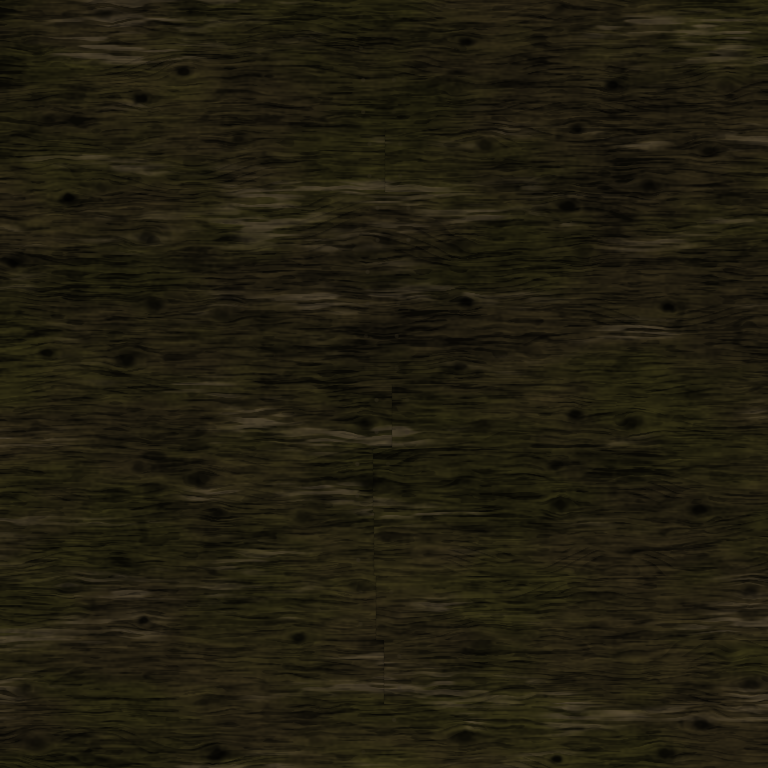
Give the GLSL for this texture, as a Shadertoy shader.

```glsl
// Dark, weathered wood boards with fine horizontal grain, knots, worn streaks and nails.
// Stretched noise and its contour lines make the fibres; knots bend the grain
// coordinate around them, and some boards end in a faint joint with nail heads.
#define ROWS 12.0
#define KNOT_GRID vec2(9.0, 14.0)
#define KNOT_CHANCE 0.55
#define BASE_TONE 0.138
#define GRAIN_DEPTH 0.125
#define CRACK_DEPTH 0.056
#define WEAR_GAIN 0.115
#define OLIVE vec3(1.00, 0.92, 0.39)
#define BROWN vec3(1.00, 0.84, 0.46)
#define WORN_GREY vec3(1.00, 0.86, 0.61)

float hash(vec2 p) {
    vec3 q = fract(vec3(p.xyx) * 0.1031);
    q += dot(q, q.yzx + 33.33);
    return fract((q.x + q.y) * q.z);
}

float noise(vec2 p) {
    vec2 i = floor(p), f = fract(p);
    f = f * f * (3.0 - 2.0 * f);
    return mix(mix(hash(i), hash(i + vec2(1, 0)), f.x),
               mix(hash(i + vec2(0, 1)), hash(i + vec2(1, 1)), f.x), f.y);
}

float fbm(vec2 p) {
    float sum = 0.0, gain = 0.533;
    for (int i = 0; i < 4; i++) {
        sum += gain * noise(p);
        p = p * 2.03 + 17.3;
        gain *= 0.5;
    }
    return sum;
}

// Returns grain bend (x), dark heart (y) and surrounding rings (z).
vec3 knots(vec2 uv) {
    vec3 result = vec3(0.0);
    vec2 cell = floor(uv * KNOT_GRID);
    for (int j = -1; j <= 1; j++)
    for (int i = -1; i <= 1; i++) {
        vec2 id = cell + vec2(i, j);
        if (hash(id + 71.7) > KNOT_CHANCE) continue;
        vec2 jitter = vec2(hash(id + 3.1), hash(id + 9.4));
        vec2 d = uv - (id + 0.15 + 0.7 * jitter) / KNOT_GRID;
        float size = mix(0.010, 0.0165, hash(id + 25.2));
        float strength = mix(0.25, 1.0, hash(id + 48.6));
        float r = length(d * vec2(1.0, 1.55)) / size;
        r += 0.3 * (noise(uv * 170.0) - 0.5);
        float halo = exp(-0.35 * r * r);
        result.x -= d.y * 0.75 * halo;
        result.y += strength * (1.0 - smoothstep(0.4, 1.1, r));
        result.z += halo * strength * (0.5 + 0.5 * sin(r * 8.0));
    }
    return result;
}

void mainImage(out vec4 fragColor, in vec2 fragCoord) {
    vec2 uv = fragCoord / iResolution.y;
    float pixel = 1.0 / iResolution.y;

    // Board layout: a jittered joint near the middle, shown on some rows only.
    float row = floor(uv.y * ROWS);
    float inRow = fract(uv.y * ROWS);
    float joint = 0.5 + 0.03 * (hash(vec2(row, 5.0)) - 0.5);
    float jointed = step(0.5, hash(vec2(row, 14.0)));
    float side = step(joint, uv.x);
    float boardSeed = side * jointed * hash(vec2(row, 9.0));

    // Nearly straight grain coordinate, bent around the knots.
    vec3 knot = knots(uv);
    vec2 g = uv + vec2(boardSeed * 9.0, knot.x);
    g.y += 0.005 * (noise(g * vec2(10.0, 24.0)) - 0.5);
    g.y += 0.0035 * (noise(g * vec2(40.0, 75.0)) - 0.5);

    // Fine fibres.
    float fibre = 0.45 * noise(g * vec2(20.0, 215.0))
                + 0.55 * noise(g * vec2(44.0, 390.0) + 40.0);

    // Short dark cracks and thin contour lines, broken into dashes.
    float broken = smoothstep(0.3, 0.65, noise(g * vec2(14.0, 50.0) + 12.0));
    float crack = smoothstep(0.64, 0.78, noise(g * vec2(20.0, 230.0) + 80.0)) * broken;
    float nick = smoothstep(0.68, 0.80, noise(g * vec2(40.0, 310.0) + 61.0));
    float contour = abs(noise(g * vec2(13.0, 85.0) + 27.0) - 0.5);
    float line = 1.0 - smoothstep(0.03, 0.13, contour);
    line *= smoothstep(0.4, 0.6, noise(g * vec2(22.0, 70.0) + 95.0));
    crack = max(max(crack, 0.7 * nick), 0.75 * line);

    // Arched growth lines: contours of a stretched height field.
    float rings = fract(g.y * 110.0 + 5.0 * noise(g * vec2(8.0, 22.0)));
    float growth = smoothstep(0.55, 0.85, rings) * (1.0 - smoothstep(0.9, 1.0, rings));
    growth *= smoothstep(0.4, 0.6, noise(g * vec2(20.0, 65.0) + 31.0));

    // Broad stains, faint vertical bands and clusters of bare, splintered wood.
    float stain = fbm(uv * vec2(4.0, 8.0) + 6.0);
    float band = noise(vec2(uv.x * 40.0, uv.y * 8.0));
    float patches = fbm(uv * vec2(6.0, 28.0) + 53.0);
    float wear = smoothstep(0.54, 0.78, patches);
    float splinter = smoothstep(0.42, 0.66, noise(g * vec2(24.0, 270.0) + 24.0));
    wear *= 0.15 + 0.85 * splinter;

    float tone = BASE_TONE + GRAIN_DEPTH * (fibre - 0.5);
    tone += 0.09 * (stain - 0.5) + 0.022 * (band - 0.5);
    tone += 0.03 * (noise(uv * vec2(190.0, 300.0)) - 0.5);
    tone -= CRACK_DEPTH * crack + 0.036 * growth + 0.03 * knot.z;
    tone += WEAR_GAIN * wear;

    // Barely visible end joints and paired nail heads.
    float jointLine = 1.0 - smoothstep(0.0, 0.001 + pixel, abs(uv.x - joint));
    tone *= 1.0 - 0.1 * jointLine * jointed;
    vec2 nailPos = vec2(abs(uv.x - joint) - 0.02, (abs(inRow - 0.5) - 0.25) / ROWS);
    float nail = 1.0 - smoothstep(0.0015, 0.0025 + pixel, length(nailPos));
    nail *= 0.6 * hash(vec2(row + step(0.5, inRow) * 30.0, side + 4.0));
    tone = mix(tone, 0.2, nail);
    tone = max(tone, 0.035) * (1.0 - 0.85 * min(knot.y, 1.0));

    // Mossy and brown areas, greyer where worn.
    float hue = smoothstep(0.3, 0.7, fbm(uv * vec2(6.0, 14.0) + 90.0));
    vec3 tint = mix(OLIVE, BROWN, hue);
    tint = mix(tint, WORN_GREY, clamp(wear * 0.9 + nail, 0.0, 1.0));
    fragColor = vec4(tint * tone, 1.0);
}
```
